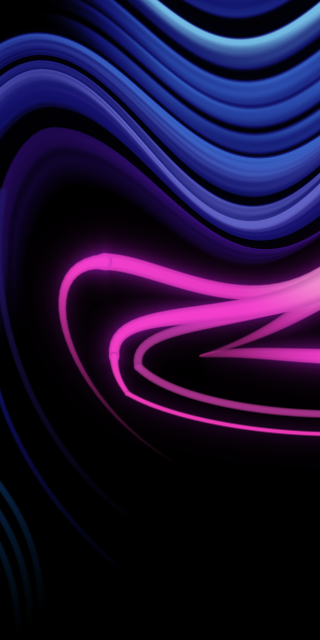
Write a Shadertoy shader that draws this background.

```glsl
// Flowing silk ribbons: blue waves above, neon pink folds curling over black.

const vec2 GRID = vec2(384, 768);  // design units across the canvas, y down
const float EDGE = 1.3;            // edge softness in design units
const float FOLD_SOFT = 0.025;     // edge softness between folds
const float WRAP_DROP = 90.0;      // height of the rounded left shoulder
const float GLOW_REACH = 13.0;
const vec3 CYAN = vec3(.45, .73, .89);
const vec3 BLUE = vec3(.20, .37, .76);
const vec3 PERIWINKLE = vec3(.37, .38, .76);
const vec3 INDIGO = vec3(.16, .10, .50);
const vec3 VIOLET = vec3(.19, .05, .43);
const vec3 NAVY = vec3(.06, .06, .40);
const vec3 PLUM = vec3(.08, .02, .23);
const vec3 PINK = vec3(.92, .21, .67);
const vec3 ROSE = vec3(.67, .20, .55);
const vec3 PEACH = vec3(.90, .58, .68);
const vec3 HALO = vec3(.34, .04, .38);

// Key waves: crest x, crest y, trough x, trough y
const vec4 WAVES[5] = vec4[5](
  vec4(40, -90, 288, 47), vec4(45, 40, 310, 190), vec4(50, 85, 300, 270),
  vec4(65, 155, 320, 300), vec4(125, 305, 275, 343));
const float SHOULDER[5] = float[5](400.0, 200.0, 150.0, 66.0, 53.0);

// Folds between the waves: start, width, light
const vec3 FOLDS[13] = vec3[13](
  vec3(-.8, .62, .55), vec3(0, .14, 1), vec3(.14, .12, .4), vec3(.36, .2, .8),
  vec3(.58, .16, .75), vec3(.8, .16, .65), vec3(1, .35, .95), vec3(1.35, .23, .5),
  vec3(1.72, .23, .65), vec3(1.95, .35, 1), vec3(2.3, .32, .5),
  vec3(2.97, .17, .85), vec3(3.14, .3, .3));

vec2 p;
vec3 color;
float glow = 0.0;

float slope(vec2 cell, vec2 offset) {
  float angle = 6.2832 * fract(sin(dot(cell, vec2(127.1, 311.7))) * 43758.5);
  return dot(vec2(cos(angle), sin(angle)), offset);
}

float gradientNoise(vec2 q) {
  vec2 i = floor(q), f = q - i, u = f * f * (3.0 - 2.0 * f), e = vec2(1, 0);
  return mix(mix(slope(i, f), slope(i + e, f - e), u.x),
             mix(slope(i + e.yx, f - e.yx), slope(i + 1.0, f - 1.0), u.x), u.y);
}

// Height of wave s at x: a cosine with a rounded drop left of its crest
float waveHeight(float x, float s) {
  int k = int(clamp(floor(s), 0.0, 3.0));
  float f = s - float(k);
  vec4 w = mix(WAVES[k], WAVES[k + 1], f);
  float u = max(w.x - x, 0.0) / mix(SHOULDER[k], SHOULDER[k + 1], f);
  float drop = WRAP_DROP * (1.0 - sqrt(max(1.0 - u * u, 0.0))) + 1900.0 * max(u - 1.0, 0.0);
  return mix(w.w, w.y, 0.5 + 0.5 * cos(3.14159 * (x - w.x) / (w.z - w.x))) + drop;
}

vec3 silk() {
  // Find the wave through this point by bisection
  float low = -0.8, high = 4.0, s = 1.6;
  for (int i = 0; i < 16; i++) {
    if (waveHeight(p.x, s) < p.y) low = s; else high = s;
    s = 0.5 * (low + high);
  }
  float light = 0.07;
  for (int i = 0; i < 13; i++) {
    float along = (s - FOLDS[i].x) / FOLDS[i].y, soft = FOLD_SOFT / FOLDS[i].y;
    float body = smoothstep(-soft, soft, along) * (1.0 - smoothstep(1.0 - soft, 1.0 + soft, along));
    light += FOLDS[i].z * body * mix(1.0, 0.5, clamp(along, 0.0, 1.0));
  }
  // Fine threads, then darkness toward the left and the core
  light *= 1.0 + 0.45 * gradientNoise(vec2(s * 13.0, p.x / 190.0));
  light *= mix(0.65, 1.0, smoothstep(0.0, 250.0, p.x));
  light *= mix(smoothstep(20.0, 210.0, p.x), 1.0, smoothstep(.94, 1.0, s));
  light *= (1.0 - smoothstep(3.2, 3.7, s)) * (1.0 - smoothstep(270.0, 450.0, p.y));
  vec3 tint = mix(BLUE, CYAN, smoothstep(-.08, 0.0, s) - smoothstep(.1, .4, s));
  tint = mix(tint, PERIWINKLE, smoothstep(.9, 1.7, s));
  tint = mix(tint, INDIGO, smoothstep(2.05, 2.4, s));
  tint = mix(tint, VIOLET, smoothstep(2.6, 3.0, s));
  vec3 deep = mix(NAVY, PLUM, smoothstep(2.4, 3.0, s));
  return mix(deep * smoothstep(0.0, .35, light), tint, smoothstep(.2, .95, light));
}

// Tapered ribbon on a cubic curve; taper holds start and end width, start and end light
void ribbon(mat4x2 curve, vec4 taper, vec3 tint, float shine) {
  float nearest = 1e5, t = 0.0;
  vec2 from = curve[0];
  for (int i = 1; i <= 24; i++) {
    float k = float(i) / 24.0, r = 1.0 - k;
    vec2 to = curve * vec4(r * r * r, 3.0 * r * r * k, 3.0 * r * k * k, k * k * k);
    vec2 span = to - from;
    float h = clamp(dot(p - from, span) / dot(span, span), 0.0, 1.0);
    float gap = length(p - from - h * span);
    if (gap < nearest) { nearest = gap; t = k + (h - 1.0) / 24.0; }
    from = to;
  }
  float radius = mix(taper.x, taper.y, sqrt(t)), power = mix(taper.z, taper.w, t);
  float body = 1.0 - smoothstep(radius - EDGE, radius + EDGE, nearest);
  float sheen = 1.0 - 0.22 * smoothstep(.3, 1.0, nearest / radius);
  color = mix(color, tint * sheen, body * min(power, 1.0));
  float halo = exp(-max(nearest - radius, 0.0) / GLOW_REACH) * min(radius / 8.0, 1.0);
  glow = max(glow, shine * power * halo);
}

void mainImage(out vec4 fragColor, in vec2 fragCoord) {
  p = vec2(fragCoord.x, iResolution.y - fragCoord.y) / iResolution.xy * GRID;
  color = silk();

  // Faint strands trailing down the left side
  ribbon(mat4x2(4,230, -25,400, 60,560, 172,632), vec4(5, 3, .8, 0), INDIGO * .8, 0.0);
  ribbon(mat4x2(-5,460, 20,550, 80,630, 155,692), vec4(3, 3, .9, 0), NAVY, 0.0);
  for (float x = 0.0; x < 40.0; x += 14.0)
    ribbon(mat4x2(-4.0 - x,578.0 + x, 25.0 - x,615.0 + x, 50.0 - x,665.0 + x, 50.0 - x,735.0 + x),
           vec4(4, 4, .9, 0), vec3(.03, .15, .3), 0.0);

  // Pink folds, warmer toward the right
  float warmth = smoothstep(270.0, 390.0, p.x) * (1.0 - smoothstep(335.0, 395.0, p.y));
  vec3 warm = mix(PINK, PEACH, .85 * warmth);
  vec3 dusk = mix(ROSE, warm, smoothstep(200.0, 300.0, p.x));
  ribbon(mat4x2(400,318, 300,395, 190,314, 125,314), vec4(7, 10, .9, 1), warm, 1.0);
  ribbon(mat4x2(125,314, 30,314, 75,480, 215,558), vec4(10, 1, 1.2, 0), PINK, 1.0);
  ribbon(mat4x2(400,345, 290,395, 155,385, 166,440), vec4(9, 5, .9, .9), dusk, .5);
  ribbon(mat4x2(166,440, 200,475, 300,496, 400,497), vec4(5, 4.5, .95, .95), ROSE, 0.0);
  ribbon(mat4x2(400,345, 350,385, 300,410, 240,427), vec4(19, 1, 1, .3), warm, 1.0);
  ribbon(mat4x2(240,427, 290,420, 330,426, 400,428), vec4(1, 9, .4, 1), PINK, 1.0);
  ribbon(mat4x2(400,335, 300,400, 130,355, 137,428), vec4(20, 6, 1, 1), warm, 1.0);
  ribbon(mat4x2(137,428, 137,445, 143,458, 153,472), vec4(6, 3, 1, 1), PINK, 1.0);
  ribbon(mat4x2(153,472, 200,500, 300,520, 400,521), vec4(3, 2.5, 1, 1), PINK, 1.0);

  color += HALO * glow * (1.0 - color);
  fragColor = vec4(color, 1);
}
```
